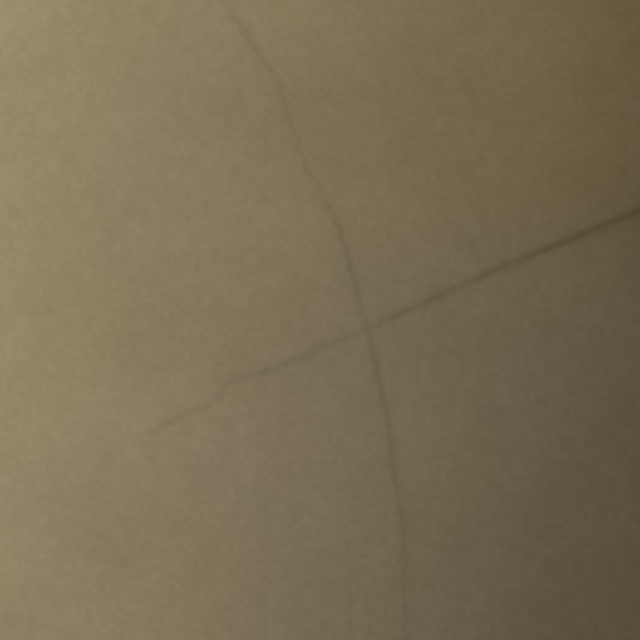
Write a Shadertoy shader that draws this texture.

```glsl
const vec3 LIGHT_TAN = vec3(0.577, 0.527, 0.408);
const vec3 DARK_UMBER = vec3(0.360, 0.321, 0.250);
const vec3 WARM_TINT = vec3(0.010, 0.003, -0.022);
const float SHADE_TILT = 0.22;
const float SHADE_CURVE = 0.15;
const float GRAIN_SCALE = 130.0;
const float GRAIN_AMOUNT = 0.036;
const float MOTTLE_SCALE = 6.0;
const float MOTTLE_AMOUNT = 0.032;
const float CREASE_WIDTH = 0.0062;
const float CREASE_DEPTH = 0.042;
const float CREASE_WOBBLE = 0.004;

const vec2 STEEP_CREASE[8] = vec2[8](
    vec2(0.335, 1.02), vec2(0.436, 0.870), vec2(0.469, 0.760), vec2(0.530, 0.642),
    vec2(0.573, 0.492), vec2(0.605, 0.349), vec2(0.630, 0.167), vec2(0.636, -0.02));
const vec2 SHALLOW_CREASE[7] = vec2[7](
    vec2(1.02, 0.680), vec2(0.780, 0.580), vec2(0.575, 0.488), vec2(0.430, 0.424),
    vec2(0.358, 0.404), vec2(0.325, 0.368), vec2(0.208, 0.312));

float hash(vec2 p) {
    vec3 q = fract(vec3(p.xyx) * 0.1031);
    q += dot(q, q.yzx + 33.33);
    return fract((q.x + q.y) * q.z);
}

float noise(vec2 p) {
    vec2 cell = floor(p), f = fract(p);
    f = f * f * (3.0 - 2.0 * f);
    return mix(mix(hash(cell), hash(cell + vec2(1, 0)), f.x),
               mix(hash(cell + vec2(0, 1)), hash(cell + vec2(1, 1)), f.x), f.y);
}

// Layered noise centred on zero
float fbm(vec2 p) {
    float sum = 0.0, weight = 0.5;
    for (int i = 0; i < 4; i++) {
        sum += weight * (noise(p) - 0.5);
        p = mat2(0.8, 0.6, -0.6, 0.8) * p * 2.0 + 17.3;
        weight *= 0.5;
    }
    return sum;
}

float segmentDistance(vec2 p, vec2 a, vec2 b) {
    vec2 ab = b - a;
    return length(p - a - ab * clamp(dot(p - a, ab) / dot(ab, ab), 0.0, 1.0));
}

// Soft dark line with a faint wider halo
float creaseProfile(float d) {
    float x = d / CREASE_WIDTH;
    return 0.8 * exp(-x * x) + 0.2 * exp(-x * x * 0.1);
}

float creases(vec2 uv) {
    vec2 p = uv + CREASE_WOBBLE * vec2(fbm(uv * 30.0), fbm(uv * 30.0 + 40.0));
    float steep = 1.0, shallow = 1.0;
    for (int i = 0; i < 7; i++)
        steep = min(steep, segmentDistance(p, STEEP_CREASE[i], STEEP_CREASE[i + 1]));
    for (int i = 0; i < 6; i++)
        shallow = min(shallow, segmentDistance(p, SHALLOW_CREASE[i], SHALLOW_CREASE[i + 1]));

    // Fading along each crease
    float wear = 0.9 + 0.9 * fbm(uv * 16.0 + 5.0);
    float steepFade = mix(0.35, 0.85, smoothstep(0.0, 0.35, uv.y))
                    * mix(1.0, 0.75, smoothstep(0.5, 0.75, uv.y));
    float shallowFade = mix(0.6, 1.2, smoothstep(0.50, 0.75, uv.x))
                      * smoothstep(0.19, 0.27, uv.x);
    return wear * max(creaseProfile(steep) * steepFade, creaseProfile(shallow) * shallowFade);
}

void mainImage(out vec4 fragColor, in vec2 fragCoord) {
    vec2 uv = fragCoord / iResolution.xy;

    // Broad light falling off to the right and bottom
    float t = uv.x + SHADE_TILT * (0.5 - uv.y);
    float shade = t * mix(1.0, t, SHADE_CURVE);
    vec3 color = mix(LIGHT_TAN, DARK_UMBER, shade);
    color += WARM_TINT * smoothstep(0.35, 1.0, uv.y) * smoothstep(0.2, 1.0, uv.x);

    // Mottling with slight warm and cool drift
    color += MOTTLE_AMOUNT * fbm(uv * MOTTLE_SCALE);
    float drift = fbm(uv * MOTTLE_SCALE * 0.7 + 70.0);
    color += MOTTLE_AMOUNT * drift * vec3(-0.2, 0.0, 0.5);

    // Soft grain in three sizes
    float grain = 0.50 * (noise(uv * GRAIN_SCALE) - 0.5)
                + 0.30 * (noise(uv.yx * GRAIN_SCALE * 1.7 + 31.0) - 0.5)
                + 0.35 * (noise(uv * GRAIN_SCALE * 0.45 + 53.0) - 0.5);
    color += GRAIN_AMOUNT * grain * mix(1.0, 0.75, uv.x);

    // Creases
    color -= CREASE_DEPTH * creases(uv) * vec3(1.0, 0.98, 0.85);

    fragColor = vec4(clamp(color, 0.0, 1.0), 1.0);
}
```
